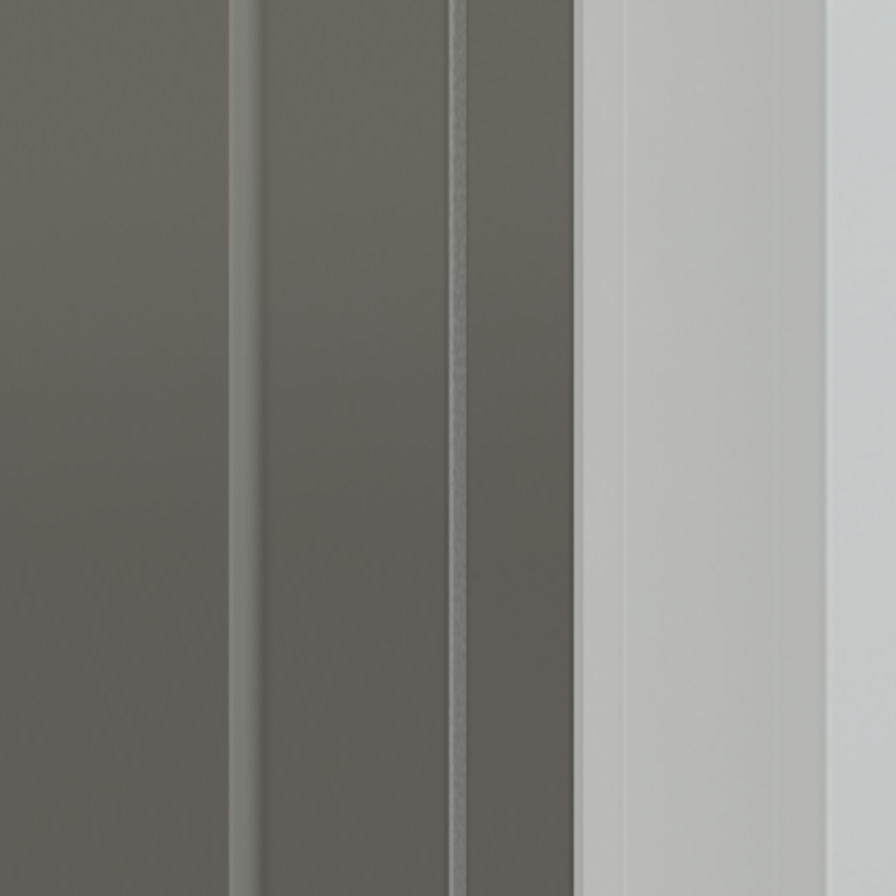
Give the GLSL for this texture, as a WebGL 1 fragment shader.

```glsl
precision highp float;

uniform vec2 u_resolution;

// Smooth step up at an edge, softened by a given width
float rise(float edge, float soft, float x) {
  return smoothstep(edge - soft, edge + soft, x);
}

float band(float left, float right, float soft, float x) {
  return rise(left, soft, x) - rise(right, soft, x);
}

// Soft vertical line
float ridge(float center, float width, float x) {
  float d = (x - center) / width;
  return exp(-d * d);
}

vec2 hashGradient(vec2 cell) {
  vec2 h = vec2(dot(cell, vec2(127.1, 311.7)), dot(cell, vec2(269.5, 183.3)));
  return 2.0 * fract(sin(h) * 43758.55) - 1.0;
}

float gradientNoise(vec2 p) {
  vec2 i = floor(p);
  vec2 f = fract(p);
  vec2 u = f * f * (3.0 - 2.0 * f);
  vec2 e = vec2(0.0, 1.0);
  float low = mix(dot(hashGradient(i), f),
                  dot(hashGradient(i + e.yx), f - e.yx), u.x);
  float high = mix(dot(hashGradient(i + e.xy), f - e.xy),
                   dot(hashGradient(i + e.yy), f - e.yy), u.x);
  return mix(low, high, u.y);
}

float layeredNoise(vec2 p) {
  float sum = 0.0;
  float amplitude = 0.5;
  for (int i = 0; i < 4; i++) {
    sum += amplitude * gradientNoise(p);
    p = p * 2.1 + 7.3;
    amplitude *= 0.5;
  }
  return sum;
}

// Dark panels, lighter towards the top
vec3 darkPanel(vec2 p) {
  vec3 lower = vec3(0.376, 0.366, 0.346);
  vec3 upper = vec3(0.412, 0.402, 0.376);
  vec3 color = mix(lower, upper, smoothstep(0.3, 0.85, p.y - 0.06 * p.x));
  return color - 0.008 * band(0.521, 0.64, 0.01, p.x) * p.y;
}

// Rounded wide groove with a shaded right side
vec3 wideGroove(vec3 color, vec2 p) {
  vec3 lit = mix(vec3(0.475, 0.475, 0.455), vec3(0.5, 0.5, 0.48), p.y);
  float profile = rise(0.2555, 0.002, p.x) * (1.0 - smoothstep(0.27, 0.297, p.x));
  color = mix(color, lit, profile);
  color += 0.025 * ridge(0.2585, 0.003, p.x);
  return color - 0.025 * ridge(0.295, 0.006, p.x);
}

// Narrow bead with a bright left lip and mottled body
vec3 narrowBead(vec3 color, vec2 p) {
  float mottling = gradientNoise(p * vec2(220.0, 110.0));
  vec3 body = vec3(0.463, 0.467, 0.447) + 0.035 * mottling;
  color -= 0.035 * ridge(0.498, 0.003, p.x);
  color = mix(color, body, band(0.501, 0.5205, 0.0015, p.x));
  color += 0.095 * ridge(0.504, 0.0025, p.x);
  return color - 0.025 * ridge(0.5215, 0.0025, p.x);
}

// Pale frame with a molded left border
vec3 paleFrame(vec2 p) {
  vec3 color = mix(vec3(0.73, 0.733, 0.722), vec3(0.708, 0.714, 0.702),
                   smoothstep(0.69, 0.91, p.x));
  color -= 0.075 * (1.0 - rise(0.651, 0.002, p.x));
  color += 0.02 * ridge(0.644, 0.002, p.x);
  color -= 0.01 * ridge(0.692, 0.003, p.x);
  color += 0.018 * ridge(0.698, 0.002, p.x);
  color += 0.006 * ridge(0.866, 0.003, p.x);
  return color - 0.015 * ridge(0.918, 0.004, p.x);
}

void main() {
  vec2 p = gl_FragCoord.xy / u_resolution;

  vec3 color = darkPanel(p);
  color = wideGroove(color, p);
  color = narrowBead(color, p);
  color -= 0.04 * ridge(0.638, 0.003, p.x);

  // Frame and bright wall on the right
  color = mix(color, paleFrame(p), rise(0.6405, 0.0016, p.x));
  vec3 wall = mix(vec3(0.77, 0.778, 0.774), vec3(0.776, 0.796, 0.794), p.y);
  color = mix(color, wall, rise(0.9225, 0.003, p.x));
  color += 0.012 * ridge(0.927, 0.003, p.x);

  // Faint broad stains and fine surface grain
  color += vec3(-0.008, 0.003, 0.006) * layeredNoise(p * vec2(9.0, 6.0));
  color += 0.008 * layeredNoise(p * vec2(90.0, 60.0));

  gl_FragColor = vec4(clamp(color, 0.0, 1.0), 1.0);
}
```
